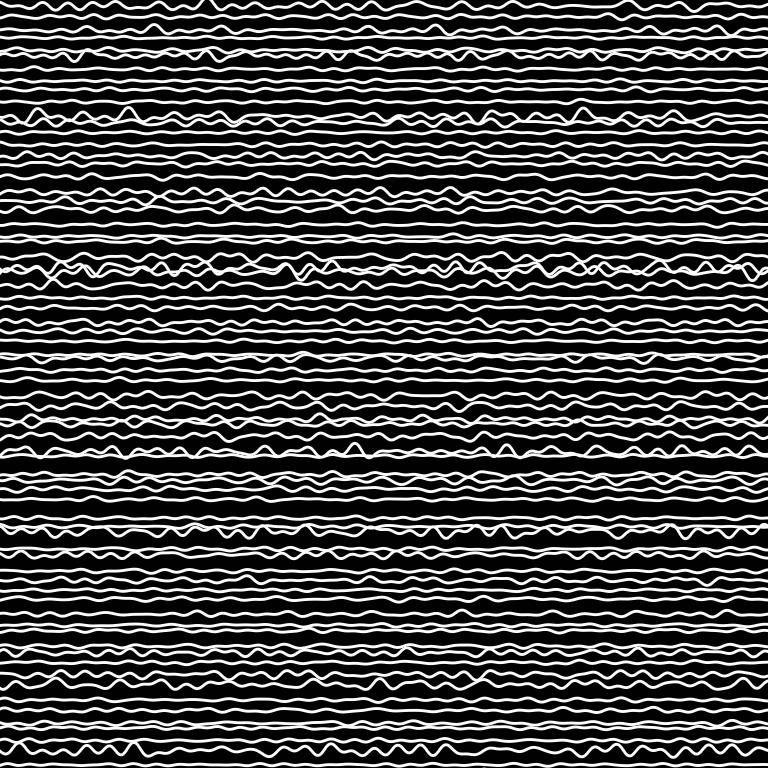
A Shadertoy shader for this pattern:

```glsl
const float ROWS = 71.0;            // lines from bottom to top
const float ROW_JITTER = 0.8;       // vertical scatter, in row heights
const float HALF_WIDTH = 0.00188;   // half the stroke thickness
const float CALM_SWING = 0.0009;    // wave height of the quietest line
const float WILD_SWING = 0.0036;    // wave height of the liveliest line
const float MIN_CYCLES = 7.0;       // slowest wave across the canvas
const float CYCLE_STEP = 5.2;       // frequency gap between layers
const int LAYERS = 6;
const int REACH = 2;                // neighbouring rows to test
const float TAU = 6.2831853;
const vec3 GROUND = vec3(0.004);
const vec3 INK = vec3(0.99);

float hash(vec2 p) {
    vec3 q = fract(vec3(p.xyx) * 0.1031);
    q += dot(q, q.yzx + 33.33);
    return fract((q.x + q.y) * q.z);
}

// Height (x) and slope (y) of the layered sines on one row
vec2 wave(float x, float row) {
    vec2 sum = vec2(0.0);
    for (int i = 0; i < LAYERS; i++) {
        float layer = float(i);
        float cycles = MIN_CYCLES + CYCLE_STEP * (layer + hash(vec2(row, layer + 11.0)));
        float phase = TAU * hash(vec2(row, layer + 31.0));
        float weight = 0.4 + 0.6 * hash(vec2(row, layer + 51.0));
        float angle = TAU * cycles * x + phase;
        sum += weight * vec2(sin(angle), TAU * cycles * cos(angle));
    }
    float liveliness = hash(vec2(row, 71.0));
    return sum * mix(CALM_SWING, WILD_SWING, liveliness * liveliness) * 0.8;
}

// Approximate distance from a point to the wavy line of one row
float lineDistance(vec2 p, float row) {
    float jitter = (hash(vec2(row, 91.0)) - 0.5) * ROW_JITTER;
    vec2 w = wave(p.x, row);
    float height = (row + 0.5 + jitter) / ROWS + w.x;
    return abs(p.y - height) * inversesqrt(1.0 + w.y * w.y);
}

void mainImage(out vec4 fragColor, in vec2 fragCoord) {
    vec2 p = fragCoord / iResolution.y;
    float pixel = 1.0 / iResolution.y;

    // Nearest line among the surrounding rows
    float row = floor(p.y * ROWS);
    float nearest = 1.0;
    for (int i = -REACH; i <= REACH; i++) {
        nearest = min(nearest, lineDistance(p, row + float(i) + 100.0 - 100.0));
    }

    // Stroke with a one-pixel soft edge
    float coverage = clamp((HALF_WIDTH - nearest) / pixel + 0.5, 0.0, 1.0);
    fragColor = vec4(mix(GROUND, INK, coverage), 1.0);
}
```
